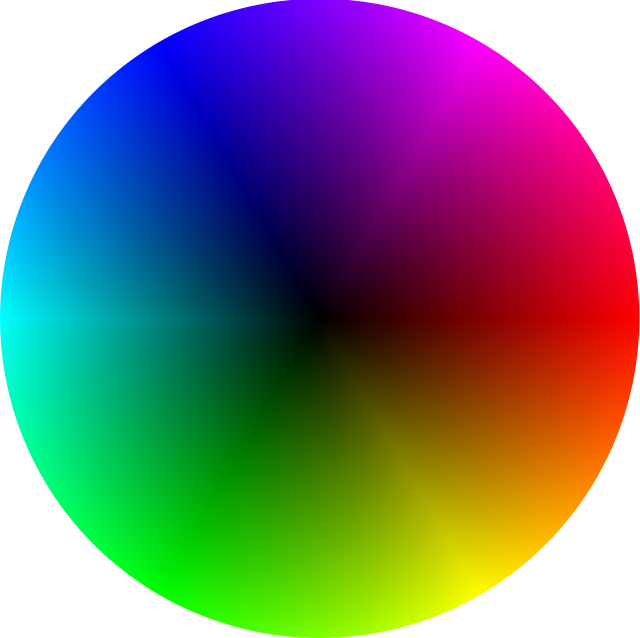
Write a WebGL 1 fragment shader that draws this background.

```glsl
precision highp float;

uniform vec2 u_resolution;

const float TAU = 6.2831853;
const vec2 WHEEL_CENTER = vec2(-0.0005, 0.001); // offset from canvas middle
const float WHEEL_RADIUS = 0.501;               // in units of the shorter side
const vec3 BACKDROP = vec3(1.0);

// Fully saturated colour for a hue in turns
vec3 hueColor(float hue) {
    vec3 channel = fract(hue + vec3(0.0, 2.0, 1.0) / 3.0);
    return clamp(abs(channel * 6.0 - 3.0) - 1.0, 0.0, 1.0);
}

void main() {
    float side = min(u_resolution.x, u_resolution.y);
    vec2 p = (gl_FragCoord.xy - 0.5 * u_resolution) / side - WHEEL_CENTER;
    float radius = length(p);

    // Hue runs clockwise from red at the right; brightness grows outward
    float hue = radius > 0.0 ? atan(-p.y, p.x) / TAU : 0.0;
    float brightness = min(radius / WHEEL_RADIUS, 1.0);
    vec3 wheel = hueColor(hue) * brightness;

    // Rim softened over one pixel
    float pixel = 1.0 / side;
    float coverage = clamp(0.5 + (WHEEL_RADIUS - radius) / pixel, 0.0, 1.0);

    gl_FragColor = vec4(mix(BACKDROP, wheel, coverage), 1.0);
}
```
